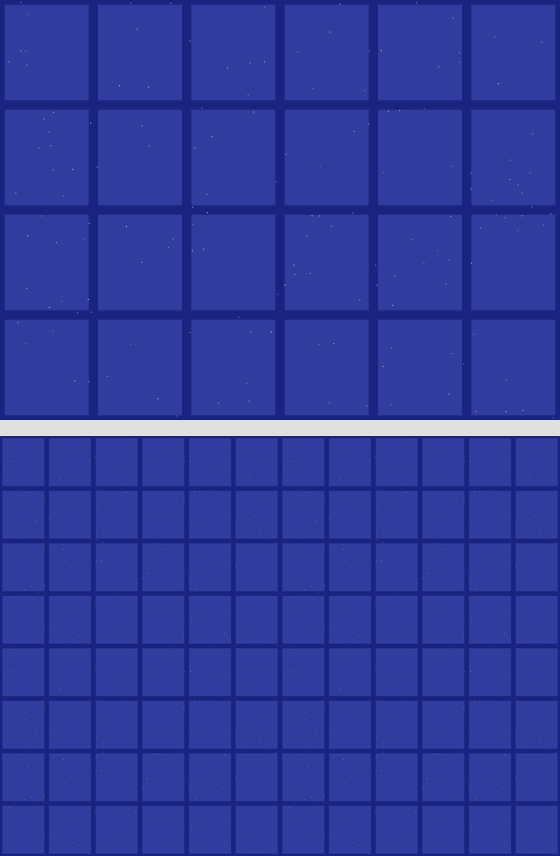
Top, the tile; bottom, the same tile 2 across and 2 down.
Give the GLSL for this pattern, as a WebGL 1 fragment shader.

```glsl
precision highp float;
// Six by four sharp-cornered blue tiles between darker blue joints, with sparse pale specks.
// The canvas is 48 by 36 units: each tile repeat spans 8 by 9 units, and each
// unit square may hold one hashed speck kept inside it, so opposite edges join.

uniform vec2 u_resolution;

// Sine-free hash: three values in 0..1 per grid square
vec3 hash3(vec2 id) {
  vec3 h = fract(id.xyx * vec3(0.1031, 0.1030, 0.0973));
  h += dot(h, h.yxz + 33.33);
  return fract((h.xxy + h.yzz) * h.zyx);
}

// Smooth coverage of an axis-aligned box centred at the origin
float boxCoverage(vec2 p, vec2 halfSize, vec2 pixel) {
  vec2 inside = clamp(0.5 + (halfSize - abs(p)) / pixel, 0.0, 1.0);
  return inside.x * inside.y;
}

void main() {
  vec2 units = vec2(48.0, 36.0);
  vec2 p = gl_FragCoord.xy / u_resolution * units;
  vec2 pixel = units / u_resolution;

  // Tiles and joints
  vec2 repeatSize = vec2(8.0, 9.0);
  vec2 fromCentre = mod(p, repeatSize) - 0.5 * repeatSize;
  float tile = boxCoverage(fromCentre, 0.5 * repeatSize - 0.4, pixel);
  vec3 color = mix(vec3(0.10, 0.14, 0.50), vec3(0.19, 0.24, 0.62), tile);

  // Scattered specks, varying in place, tint and strength
  vec2 id = floor(p);
  vec3 place = hash3(id + 7.0);
  vec3 look = hash3(id + 91.0);
  vec2 fromSpeck = fract(p) - mix(vec2(0.15), vec2(0.85), place.xy);
  float speck = boxCoverage(fromSpeck, vec2(0.047), pixel) * step(0.92, place.z);
  vec3 tint = mix(vec3(0.62, 0.68, 0.82), vec3(0.85, 0.78, 0.76), look.x);
  color = mix(color, tint, speck * mix(0.4, 0.9, look.y));

  gl_FragColor = vec4(color, 1.0);
}
```
